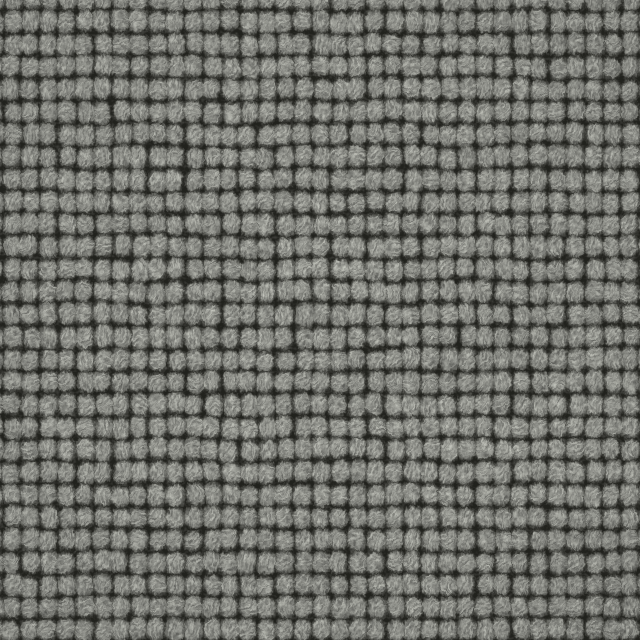
Write a WebGL 2 fragment shader that draws this texture.

```glsl
#version 300 es
precision highp float;

uniform vec2 u_resolution;
out vec4 fragColor;

const vec2 REPEATS = vec2(35.2, 28.4);      // loops across and down
const vec2 PHASE = vec2(-0.16, 0.06);       // grid offset in cells
const vec2 LOOP_RADIUS = vec2(0.56, 0.51);  // half size in cells
const vec2 CENTER_JITTER = vec2(0.20, 0.10);
const float SIZE_JITTER = 0.12;
const float ROUNDNESS = 2.4;                // superellipse exponent
const float EDGE_INNER = 0.66;
const float EDGE_OUTER = 1.16;
const float ROW_WOBBLE = 0.16;
const float FUZZ = 0.11;
const float FIBRE_CONTRAST = 0.42;
const float GRAIN_CONTRAST = 0.16;
const float TONE_JITTER = 0.06;
const float STRAY_CONTRAST = 0.16;
const vec3 GAP_COLOR = vec3(0.130, 0.132, 0.114);
const vec3 WOOL_COLOR = vec3(0.570, 0.575, 0.550);

// Integer hash: two values in 0..1 per cell
vec2 hash2(vec2 cell) {
    uvec2 v = uvec2(ivec2(cell)) * 1664525u + 1013904223u;
    v.x += v.y * 1664525u;
    v.y += v.x * 1664525u;
    v ^= v >> 16u;
    v.x += v.y * 1664525u;
    v.y += v.x * 1664525u;
    v ^= v >> 16u;
    return vec2(v >> 8u) / 16777216.0;
}

float cornerSlope(vec2 cell, vec2 offset) {
    float angle = 6.28319 * hash2(cell).x;
    return dot(vec2(cos(angle), sin(angle)), offset);
}

// Gradient noise, about -0.7..0.7
float noise(vec2 p) {
    vec2 i = floor(p), f = p - i;
    vec2 s = f * f * f * (f * (f * 6.0 - 15.0) + 10.0);
    vec2 e = vec2(1.0, 0.0);
    return mix(mix(cornerSlope(i, f), cornerSlope(i + e, f - e), s.x),
               mix(cornerSlope(i + e.yx, f - e.yx), cornerSlope(i + 1.0, f - 1.0), s.x), s.y);
}

vec2 noise2(vec2 p) {
    return vec2(noise(p), noise(p + vec2(57.0, 113.0)));
}

// Curved strands, turned differently in every loop
float fibres(vec2 local, vec2 id) {
    vec2 seed = hash2(id + 300.0);
    float angle = 0.85 + 1.5 * (seed.x - 0.5);
    float c = cos(angle), s = sin(angle);
    vec2 q = mat2(c, -s, s, c) * local;
    q.y += (seed.y - 0.5) * 1.6 * q.x * q.x;
    return noise(q * vec2(1.7, 5.0) + id * 17.0);
}

void main() {
    vec2 uv = gl_FragCoord.xy / u_resolution;

    // Uneven rows and frayed outlines
    vec2 p = uv * REPEATS + PHASE;
    p += ROW_WOBBLE * noise2(uv * vec2(9.0, 12.0));
    p += FUZZ * noise2(p * 4.0) + 0.7 * FUZZ * noise2(p * 10.0);

    // Nearest loop among the neighbouring cells
    vec2 home = floor(p), loopId = home, local = vec2(0.0);
    float radius = 9.0;
    for (int y = -1; y <= 1; y++) {
        for (int x = -1; x <= 1; x++) {
            vec2 id = home + vec2(x, y);
            vec2 center = id + 0.5 + CENTER_JITTER * (hash2(id) - 0.5);
            vec2 size = LOOP_RADIUS * (1.0 + SIZE_JITTER * (hash2(id + 100.0) - 0.5));
            vec2 d = (p - center) / size;
            vec2 a = pow(abs(d) + 1e-4, vec2(ROUNDNESS));
            float r = pow(a.x + a.y, 1.0 / ROUNDNESS);
            if (r < radius) {
                radius = r;
                local = d;
                loopId = id;
            }
        }
    }

    // Rounded loop profile, lit from above
    float cover = 1.0 - smoothstep(EDGE_INNER, EDGE_OUTER, radius);
    float light = 1.0 - 0.14 * radius * radius + 0.05 * local.y - 0.02 * local.x;

    // Wool strands, grain and tone differences
    light += FIBRE_CONTRAST * fibres(local, loopId);
    light += GRAIN_CONTRAST * noise(uv * 230.0);
    light += TONE_JITTER * (hash2(loopId + 200.0).x - 0.5);
    light += 0.05 * noise(uv * 5.0 + 40.0);
    vec2 fromCenter = uv - 0.5;
    light *= 1.02 - 0.14 * dot(fromCenter, fromCenter);

    // Stray fibres lift the gaps a little
    float stray = STRAY_CONTRAST * max(0.0, noise(uv * vec2(150.0, 190.0) + 70.0));
    vec3 color = mix(GAP_COLOR, WOOL_COLOR * light, cover) + stray * (1.0 - cover);
    fragColor = vec4(clamp(color, 0.0, 1.0), 1.0);
}
```
